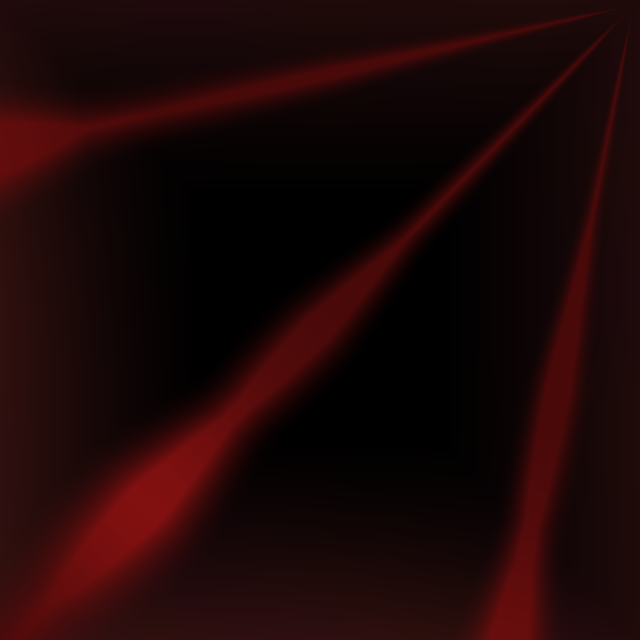
Give the GLSL for this background, as a three.js fragment shader.

```glsl
// Three soft red light beams fanning from the top right corner over a dark room with glowing edges.
varying vec2 vUv;

const vec2 APEX = vec2(0.990, 0.992);
const vec3 BEAM_RED = vec3(1.0, 0.125, 0.125);
const vec3 EDGE_WARM = vec3(1.0, 0.34, 0.30);
const vec3 EDGE_COOL = vec3(1.0, 0.30, 0.38);

vec2 hashGradient(vec2 cell) {
  float h = fract(sin(dot(cell, vec2(127.1, 311.7))) * 43758.5);
  float angle = 6.28319 * h;
  return vec2(cos(angle), sin(angle));
}

float gradientNoise(vec2 p) {
  vec2 cell = floor(p);
  vec2 f = fract(p);
  vec2 u = f * f * f * (f * (f * 6.0 - 15.0) + 10.0);
  float a = dot(hashGradient(cell), f);
  float b = dot(hashGradient(cell + vec2(1.0, 0.0)), f - vec2(1.0, 0.0));
  float c = dot(hashGradient(cell + vec2(0.0, 1.0)), f - vec2(0.0, 1.0));
  float d = dot(hashGradient(cell + vec2(1.0, 1.0)), f - vec2(1.0, 1.0));
  return mix(mix(a, b, u.x), mix(c, d, u.x), u.y);
}

// Tapered swelling along a beam, one at its centre and zero at both tips
float bulge(float along, float center, float halfLength) {
  float t = clamp(1.0 - abs(along - center) / halfLength, 0.0, 1.0);
  return t * (1.5 - 0.5 * t);
}

// Glow that hugs the four sides and leaves a black square in the middle
vec3 edgeGlow(vec2 p) {
  float sideDistance = min(min(p.x, 1.0 - p.x), min(p.y, 1.0 - p.y));
  float falloff = pow(clamp(1.0 - sideDistance / 0.32, 0.0, 1.0), 1.2);
  float strength = mix(0.185, 0.125, smoothstep(0.5, 1.1, p.x + p.y));
  float tint = smoothstep(-0.35, 0.35, gradientNoise(p * 4.0 + 3.3));
  return strength * falloff * mix(EDGE_WARM, EDGE_COOL, tint);
}

// polar: distance and angle from the apex
// swell: centre, half length and angular width of a core swelling
// flare: brightness gained around the far swelling
vec3 addBeam(vec3 base, vec2 polar, float angle, float softness,
             vec3 nearSwell, vec3 farSwell, float flare) {
  float core = 0.003
    + nearSwell.z * bulge(polar.x, nearSwell.x, nearSwell.y)
    + farSwell.z * bulge(polar.x, farSwell.x, farSwell.y);
  float outside = max(abs(polar.y - angle) - core, 0.0);
  float halo = clamp(1.0 - outside / softness, 0.0, 1.0);
  float lump = (polar.x - farSwell.x) / farSwell.y;
  float brightness = 0.285 + flare * exp(-lump * lump);
  float coverage = halo * halo * smoothstep(0.0, 0.09, polar.x);
  return mix(base, brightness * BEAM_RED, coverage);
}

void main() {
  vec2 toApex = APEX - vUv;
  vec2 polar = vec2(length(toApex), atan(toApex.y, toApex.x));

  vec3 color = edgeGlow(vUv);

  // Upper, diagonal and steep beams
  color = addBeam(color, polar, 0.222, 0.078,
                  vec3(0.48, 0.28, 0.012), vec3(1.03, 0.15, 0.038), 0.10);
  color = addBeam(color, polar, 0.798, 0.088,
                  vec3(0.71, 0.20, 0.030), vec3(1.09, 0.22, 0.028), 0.22);
  color = addBeam(color, polar, 1.377, 0.062,
                  vec3(0.61, 0.28, 0.028), vec3(1.03, 0.20, 0.028), 0.12);

  gl_FragColor = vec4(color, 1.0);
}
```
